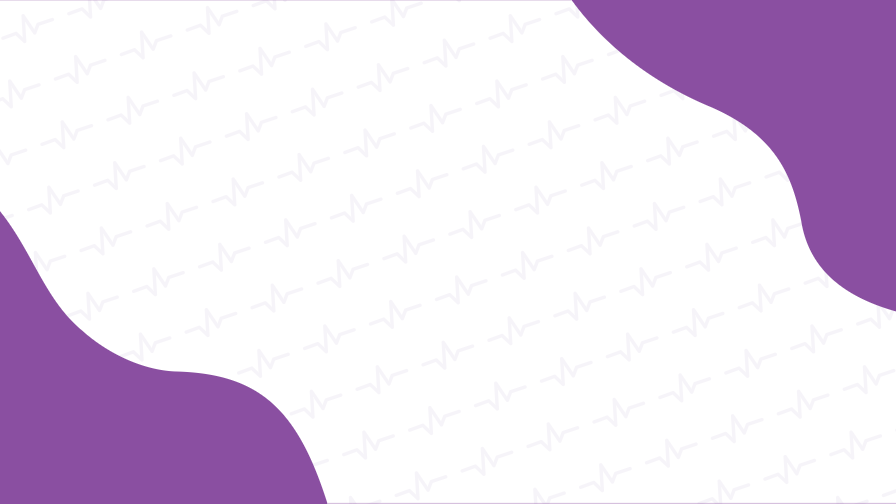
This background is drawn by a Shadertoy shader. Its source:

```glsl
#define PURPLE vec3(0.54, 0.31, 0.63)
#define PAPER vec3(1.0)
#define PULSE_TINT vec3(0.965, 0.957, 0.975)
#define PULSE_ORIGIN vec2(70.07, 58.63)
#define PULSE_STEP vec2(13.08, 4.86)
#define ROW_STEP vec2(10.42, -8.10)
#define STROKE_RADIUS 0.34

// Lengths are in hundredths of the canvas height.

float segmentDistance(vec2 p, vec2 a, vec2 b) {
    vec2 pa = p - a, ba = b - a;
    return length(pa - ba * clamp(dot(pa, ba) / dot(ba, ba), 0.0, 1.0));
}

// Heartbeat line centred on the nearest point of a slanted lattice
float pulseDistance(vec2 p) {
    mat2 lattice = mat2(PULSE_STEP, ROW_STEP);
    vec2 cell = inverse(lattice) * (p - PULSE_ORIGIN);
    vec2 q = lattice * (cell - round(cell));
    vec2 beat[7] = vec2[7](
        vec2(-4.3, -1.85), vec2(-1.7, -0.9), vec2(0.0, -2.5), vec2(-0.3, 2.6),
        vec2(2.0, -0.8), vec2(2.65, 0.9), vec2(5.5, 1.85));
    float d = 1e5;
    for (int i = 0; i < 6; i++) d = min(d, segmentDistance(q, beat[i], beat[i + 1]));
    return d - STROKE_RADIUS;
}

vec2 bezier(vec2 a, vec2 b, vec2 c, vec2 d, float t) {
    float s = 1.0 - t;
    return s * s * s * a + 3.0 * s * t * (s * b + t * c) + t * t * t * d;
}

// Approximate signed distance above a chain of three curves, x rising along it
float heightAboveCurve(vec2 p, vec2 k[10]) {
    int i = p.x < k[3].x ? 0 : (p.x < k[6].x ? 3 : 6);
    vec2 a = k[i], b = k[i + 1], c = k[i + 2], d = k[i + 3];

    // Bisect for the parameter at this x
    float low = 0.0, high = 1.0;
    for (int n = 0; n < 16; n++) {
        float middle = 0.5 * (low + high);
        if (bezier(a, b, c, d, middle).x < p.x) low = middle;
        else high = middle;
    }
    float t = 0.5 * (low + high), s = 1.0 - t;
    vec2 tangent = normalize(s * s * (b - a) + 2.0 * s * t * (c - b) + t * t * (d - c));
    return (p.y - bezier(a, b, c, d, t).y) * tangent.x;
}

void mainImage(out vec4 fragColor, in vec2 fragCoord) {
    float pixel = 100.0 / iResolution.y;
    vec2 p = fragCoord * pixel;

    // Faint pulse pattern on the paper
    float pulse = clamp(0.5 - pulseDistance(p) / pixel, 0.0, 1.0);
    vec3 color = mix(PAPER, PULSE_TINT, pulse);

    // Wavy corners: lower left, upper right
    vec2 lowerEdge[10] = vec2[10](
        vec2(0.0, 58.1), vec2(6.5, 50.0), vec2(8.8, 40.7),
        vec2(16.2, 34.5), vec2(21.3, 29.9), vec2(28.2, 26.6),
        vec2(34.7, 26.3), vec2(51.4, 25.9), vec2(59.0, 19.0), vec2(65.0, 0.0));
    vec2 upperEdge[10] = vec2[10](
        vec2(113.4, 100.0), vec2(120.8, 89.8), vec2(131.0, 82.9),
        vec2(141.2, 78.7), vec2(153.9, 73.1), vec2(157.2, 65.3),
        vec2(159.0, 56.0), vec2(160.6, 46.3), vec2(167.8, 41.0), vec2(177.8, 38.2));
    float corner = min(heightAboveCurve(p, lowerEdge), -heightAboveCurve(p, upperEdge));
    color = mix(color, PURPLE, clamp(0.5 - corner / pixel, 0.0, 1.0));

    fragColor = vec4(color, 1.0);
}
```
